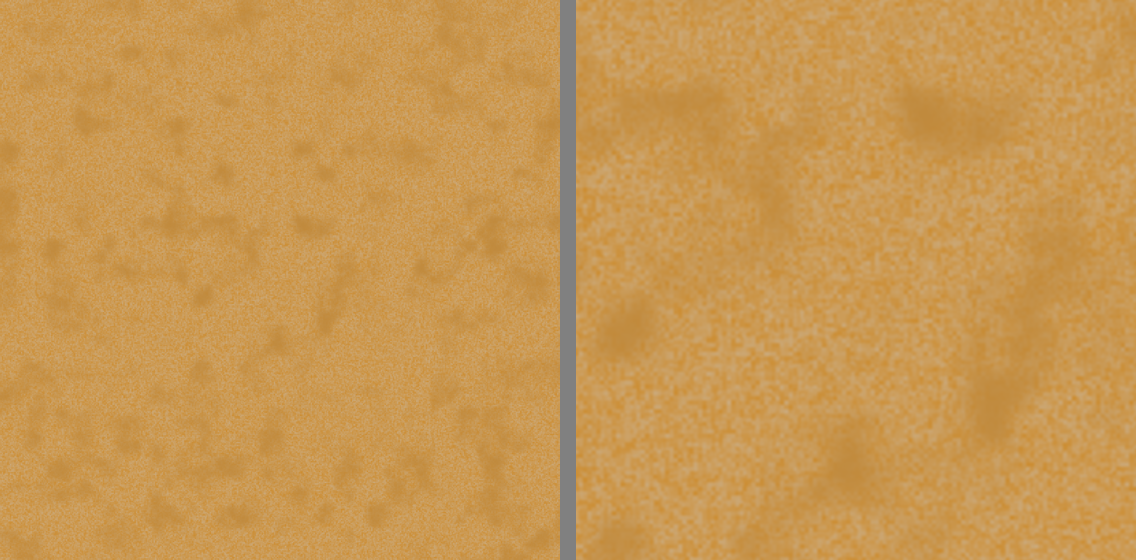
Left, the full canvas; right, a detail of the centre.
Reproduce this texture procedurally as a three.js fragment shader.

```glsl
// Warm, fine-grained sand with soft, sparse, darker damp blotches.
// Layered value noise shapes the blotches; two much finer noises, averaged,
// mix orange and pale grains, which fade inside the blotches.

#define BLOTCH_SCALE 23.0
#define BLOTCH_START 0.40
#define BLOTCH_FULL 1.00
#define GRAIN_SCALE 350.0
#define ORANGE_GRAIN vec3(0.801, 0.549, 0.184)
#define PALE_GRAIN vec3(0.797, 0.667, 0.488)
#define DAMP_SAND vec3(0.752, 0.538, 0.235)

varying vec2 vUv;

// Two sine hashes in turn, so that no stripes remain
float hash(vec2 p) {
  float column = fract(sin(p.x * 12.9898 + 4.1) * 43758.5453);
  return fract(sin(column * 91.7 + p.y * 78.233) * 43758.5453);
}

// Smoothly interpolated random values on a unit grid
float valueNoise(vec2 p) {
  vec2 cell = floor(p);
  vec2 f = fract(p);
  vec2 w = f * f * (3.0 - 2.0 * f);
  float low = mix(hash(cell), hash(cell + vec2(1.0, 0.0)), w.x);
  float high = mix(hash(cell + vec2(0.0, 1.0)), hash(cell + vec2(1.0, 1.0)), w.x);
  return mix(low, high, w.y);
}

// Octaves of noise, normalised to 0..1
float layeredNoise(vec2 p) {
  float sum = 0.0;
  float total = 0.0;
  float weight = 1.0;
  for (int i = 0; i < 3; i++) {
    sum += weight * valueNoise(p);
    total += weight;
    weight *= 0.5;
    p = p * 2.03 + vec2(17.3, 9.1);
  }
  return sum / total;
}

void main() {
  // Blotches: only the peaks of the noise turn fully damp
  float height = layeredNoise(vUv * BLOTCH_SCALE + vec2(3.7, 8.2));
  float damp = smoothstep(BLOTCH_START, BLOTCH_FULL, height);

  // Grain: two fine speckles on different grids hide each other's rows
  vec2 p = vUv * GRAIN_SCALE;
  float grain = 0.5 * (valueNoise(p + 41.5) + valueNoise(p * 1.17 + 503.2));

  vec3 sand = mix(ORANGE_GRAIN, PALE_GRAIN, grain);
  gl_FragColor = vec4(mix(sand, DAMP_SAND, damp), 1.0);
}
```
